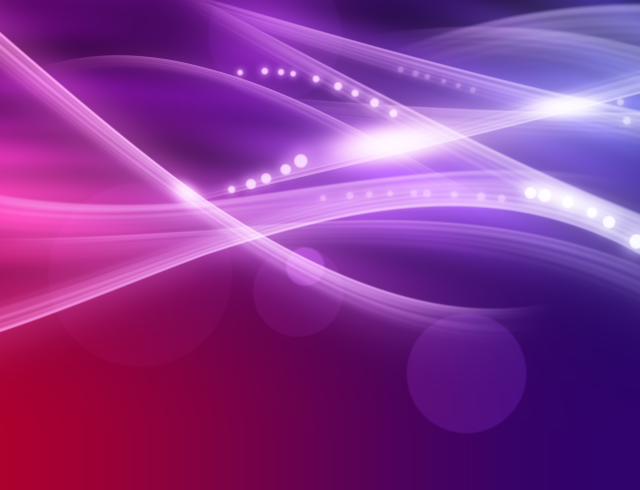
A Shadertoy shader for this background:

```glsl
// Glowing silk ribbons cross a red-to-indigo backdrop with flares and bokeh.
// Each ribbon follows a cubic through four evenly spaced heights; its light is
// summed with flares and bead chains, then saturated softly toward white.

const int RIBBONS = 11;

// Ribbon heights at x = 0, 1/3, 2/3 and 1
const vec4 heights[RIBBONS] = vec4[](
    vec4(.900, .561, .357, .413), vec4(.349, .503, .604, .520),
    vec4(1.119, .985, .855, .745), vec4(1.204, .970, .733, .527),
    vec4(.813, .847, .643, .439), vec4(.507, .609, .718, .833),
    vec4(.566, .566, .609, .575), vec4(.490, .515, .524, .422),
    vec4(.320, .677, .881, .940), vec4(.745, .847, .915, .867),
    vec4(.847, .800, .762, .745));

// Half width (sign picks the crisp side), start, end, strength
const vec4 styles[RIBBONS] = vec4[](
    vec4(.028, -.4, .88, 1.5), vec4(-.027, -.4, 1.4, 1.15),
    vec4(.022, .22, 1.4, .75), vec4(.026, .25, 1.4, .85),
    vec4(.016, .03, .85, .65), vec4(-.018, .22, 1.4, .9),
    vec4(.038, -.2, 1.0, .75), vec4(.026, -.1, 1.3, .35),
    vec4(.040, .58, 1.4, .6), vec4(.028, .56, 1.4, .4),
    vec4(.020, .38, 1.4, .5));

float hash(float n) { return fract(sin(n * 91.7) * 437.5); }

vec2 gradientAt(vec2 cell) {
    float angle = 6.2832 * hash(dot(cell, vec2(1.37, 7.91)));
    return vec2(cos(angle), sin(angle));
}

float gradientNoise(vec2 p) {
    vec2 i = floor(p), f = p - i, s = f * f * (3. - 2. * f), e = vec2(1, 0);
    return mix(
        mix(dot(gradientAt(i), f), dot(gradientAt(i + e), f - e), s.x),
        mix(dot(gradientAt(i + e.yx), f - e.yx), dot(gradientAt(i + 1.), f - 1.), s.x), s.y);
}

// Cubic through four evenly spaced heights
float curve(float x, vec4 h) {
    float s = 3. * x, a = s - 1., b = s - 2., c = s - 3.;
    return dot(h, vec4(-a * b * c / 6., s * b * c / 2., -s * a * c / 2., s * a * b / 6.));
}

// Fibrous sheet with one crisp edge and a faint halo
float ribbon(vec2 uv, float aspect, vec4 h, vec4 style) {
    float slope = (curve(uv.x + .01, h) - curve(uv.x - .01, h)) / (.02 * aspect);
    float d = (uv.y - curve(uv.x, h)) / sqrt(1. + slope * slope);
    float q = d / (style.x * (.65 + abs(uv.x - .32)));
    float sheet = (1. - smoothstep(.85, 1.05, q)) * smoothstep(-1.7, .9, q);
    float fibres = .8 + .8 * gradientNoise(vec2(uv.x * 2.5, q * 3.5) + style.w * 31.);
    float edge = .35 * exp(-pow((q - .85) * 8., 2.));
    float fade = smoothstep(style.y, style.y + .3, uv.x)
               * (1. - smoothstep(style.z - .45, style.z, uv.x));
    return style.w * fade * (sheet * fibres + edge + .22 * exp(-q * q * .14));
}

float disc(vec2 p, vec2 centre, float radius) {
    float soft = 1.5 / iResolution.y;
    return 1. - smoothstep(radius - soft, radius + soft, length(p - centre));
}

// Beads strung along a quadratic arc, growing from r0 to r1
float beads(vec2 p, vec2 a, vec2 b, vec2 c, int count, float r0, float r1) {
    vec2 scale = vec2(iResolution.x / iResolution.y, 1.);
    float sum = 0.;
    for (int i = 0; i < count; i++) {
        float t = (float(i) + .5 * hash(float(i) + a.x)) / float(count - 1);
        vec2 centre = mix(mix(a, b, t), mix(b, c, t), t) * scale;
        float r = mix(r0, r1, t) * (.75 + .4 * hash(float(i) + 5.3));
        sum += disc(p, centre, r) + .3 * exp(-dot(p - centre, p - centre) / (r * r * 4.));
    }
    return sum;
}

float flare(vec2 offset, vec2 size, float tilt) {
    float c = cos(tilt), s = sin(tilt);
    vec2 q = mat2(c, -s, s, c) * offset / size;
    return exp(-dot(q, q));
}

void mainImage(out vec4 fragColor, in vec2 fragCoord) {
    vec2 uv = fragCoord / iResolution.xy;
    vec2 scale = vec2(iResolution.x / iResolution.y, 1.), p = uv * scale;

    // Backdrop and broad glows
    vec3 low = mix(vec3(.70, .0, .17), vec3(.18, .01, .42), smoothstep(-.15, 1., uv.x));
    vec3 high = mix(vec3(.36, .02, .42), vec3(.10, .07, .34), uv.x);
    vec3 col = mix(low, high, smoothstep(.1, .85, uv.y));
    col += vec3(.50, .20, .32) * flare(uv - vec2(0., .61), vec2(.27, .14), -.1);
    col += vec3(.26, .13, .46) * flare(uv - vec2(.64, .62), vec2(.30, .15), 0.);
    col += vec3(.20, .24, .42) * flare(uv - vec2(.95, .80), vec2(.24, .13), 0.);
    col += vec3(.30, .08, .36) * flare(uv - vec2(.40, .93), vec2(.10, .10), 0.);
    float wisps = gradientNoise(vec2(uv.x * 2.2, uv.y * 15. + 4. * uv.x * uv.x));
    col *= 1. + .65 * wisps * smoothstep(.38, .55, uv.y);

    // Large translucent bokeh
    vec3 haze = vec3(.40, .22, .55);
    col += haze * .06 * disc(p, vec2(.219, .439) * scale, .187);
    col += haze * .12 * disc(p, vec2(.466, .405) * scale, .092);
    col += haze * .38 * disc(p, vec2(.477, .456) * scale, .039);
    col += haze * .20 * disc(p, vec2(.729, .238) * scale, .122);
    col += haze * .07 * disc(p, vec2(.430, .930) * scale, .136);

    // Ribbons, flares and beads
    float light = 0.;
    for (int i = 0; i < RIBBONS; i++) light += ribbon(uv, scale.x, heights[i], styles[i]);
    light += 5. * flare(p - vec2(.612, .707) * scale, vec2(.095, .030), .12);
    light += 4. * flare(p - vec2(.885, .782) * scale, vec2(.062, .018), .05);
    light += 3. * flare(p - vec2(.292, .605) * scale, vec2(.030, .016), -.6);
    light += 2.5 * flare(p - vec2(.885, .592) * scale, vec2(.075, .018), -.35);
    light += .6 * flare(p - vec2(.65, .72) * scale, vec2(.27, .060), .1);
    light += 2. * beads(p, vec2(.375, .852), vec2(.48, .87), vec2(.605, .776), 9, .005, .008);
    light += 2. * beads(p, vec2(.35, .61), vec2(.41, .625), vec2(.468, .67), 5, .006, .014);
    light += .6 * beads(p, vec2(.50, .595), vec2(.63, .615), vec2(.77, .597), 9, .006, .008);
    light += 3. * beads(p, vec2(.815, .608), vec2(.90, .60), vec2(.985, .517), 6, .011, .013);
    light += .4 * beads(p, vec2(.62, .86), vec2(.68, .84), vec2(.73, .82), 6, .006, .005);
    light += .8 * beads(p, vec2(.97, .80), vec2(.965, .76), vec2(1., .73), 3, .007, .007);

    // Tint from pink through violet to pale blue, saturating to white
    vec3 tint = mix(vec3(1., .38, .75), vec3(.78, .45, 1.), smoothstep(0., .45, uv.x));
    tint = mix(tint, vec3(.62, .60, 1.), smoothstep(.55, 1., uv.x));
    col = 1. - (1. - clamp(col, 0., 1.)) * exp(-tint * light * 1.15);
    fragColor = vec4(col, 1.);
}
```
